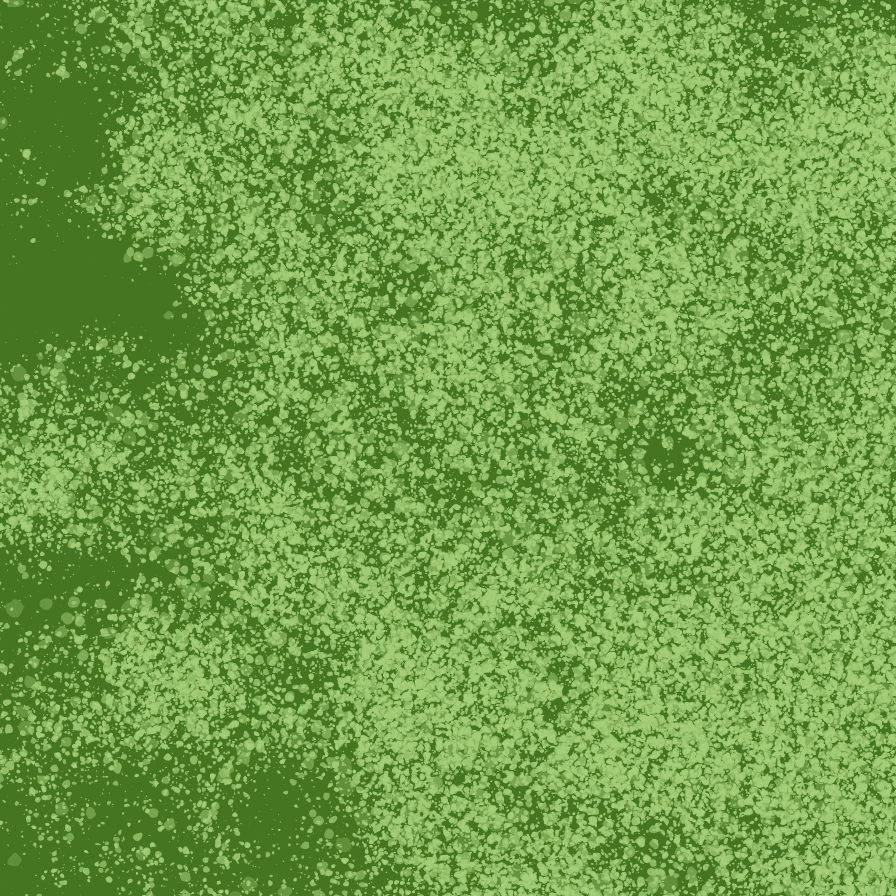
Give the GLSL for this texture, as a WebGL 2 fragment shader.

```glsl
#version 300 es
precision highp float;
// Clustered spatter of translucent pale green paint drops on a dark green ground.

uniform vec2 u_resolution;
out vec4 fragColor;

const vec3 GROUND = vec3(0.27, 0.46, 0.125);
const vec3 PAINT = vec3(0.65, 0.81, 0.475);
const int LAYERS = 8;

// Integer hash: three random values in 0..1 for a cell and a seed
vec3 hash3(vec2 cell, int seed) {
    uvec3 v = uvec3(ivec3(ivec2(cell), seed)) * 1664525u + 1013904223u;
    v.x += v.y * v.z;
    v.y += v.z * v.x;
    v.z += v.x * v.y;
    v ^= v >> 16u;
    v.x += v.y * v.z;
    v.y += v.z * v.x;
    v.z += v.x * v.y;
    return vec3(v >> 8u) / 16777216.0;
}

// Smoothly interpolated noise with two independent channels
vec2 valueNoise(vec2 p, int seed) {
    vec2 cell = floor(p);
    vec2 f = fract(p);
    f = f * f * (3.0 - 2.0 * f);
    vec2 low = mix(hash3(cell, seed).xy, hash3(cell + vec2(1, 0), seed).xy, f.x);
    vec2 high = mix(hash3(cell + vec2(0, 1), seed).xy, hash3(cell + vec2(1, 1), seed).xy, f.x);
    return mix(low, high, f.y);
}

float fbm(vec2 p, int seed) {
    float sum = 0.0;
    float total = 0.0;
    float weight = 1.0;
    for (int i = 0; i < 5; i++) {
        sum += weight * valueNoise(p, seed + i).x;
        total += weight;
        weight *= 0.56;
        p = p * 2.03 + 7.3;
    }
    return sum / total;
}

// Share of light left uncovered by one layer of scattered drops
float dropLayer(vec2 p, float frequency, float density, float pixel, int seed) {
    vec2 home = floor(p * frequency);
    float clear = 1.0;
    for (int y = -1; y <= 1; y++) {
        for (int x = -1; x <= 1; x++) {
            vec2 cell = home + vec2(x, y);
            vec3 shape = hash3(cell, seed);
            vec3 trait = hash3(cell, seed + 50);
            float presence = smoothstep(0.0, 0.1, density - trait.x);
            float radius = mix(0.13, 0.47, shape.z * shape.z) / frequency;
            float dist = length(p - (cell + shape.xy) / frequency);
            float edge = clamp(0.5 + (radius * presence - dist) / pixel, 0.0, 1.0);
            // Wide drops are thinner paint than small ones
            float opacity = mix(0.95, 0.38, smoothstep(0.003, 0.009, radius));
            opacity *= mix(0.7, 1.0, trait.y);
            clear *= 1.0 - opacity * edge * step(0.001, presence);
        }
    }
    return clear;
}

void main() {
    float pixel = 1.0 / min(u_resolution.x, u_resolution.y);
    vec2 p = gl_FragCoord.xy * pixel;

    // Broad drifts with finer clumps decide where drops land
    float density = smoothstep(0.24, 0.75, fbm(p * vec2(3.6, 4.6) + 11.0, 3));

    // Slightly ragged outlines
    vec2 warped = p + 0.0028 * (valueNoise(p * 170.0, 21) - 0.5);

    float clear = 1.0;
    float frequency = 44.0;
    for (int i = 0; i < LAYERS; i++) {
        vec2 offset = vec2(0.37, 0.61) * float(i);
        clear *= dropLayer(warped + offset, frequency, density, pixel, 100 + i);
        frequency *= 1.24;
    }

    fragColor = vec4(mix(GROUND, PAINT, 1.0 - clear), 1.0);
}
```
